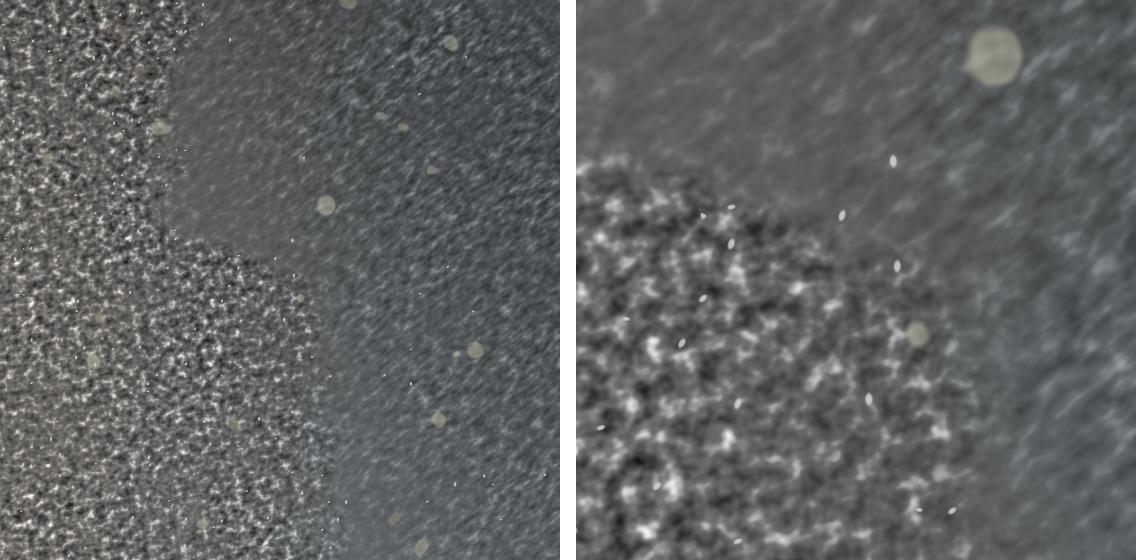
Left: the whole. Right: its middle third, enlarged.
Give the GLSL for this texture, as a three.js fragment shader.

```glsl
// Worn grey asphalt: a coarse warm side, a smooth cool side and scattered pale pebbles.
varying vec2 vUv;

const vec3 WARM_TINT = vec3(1.02, 0.995, 0.97);
const vec3 COOL_TINT = vec3(0.955, 1.0, 1.025);
const vec3 VEIN_COLOR = vec3(0.50, 0.56, 0.55);
const vec3 PEBBLE_TAN = vec3(0.60, 0.54, 0.45);
const vec3 PEBBLE_PALE = vec3(0.68, 0.70, 0.64);
const vec3 FLECK_COLOR = vec3(0.84, 0.83, 0.81);
const float STREAK_ANGLE = 0.68;
const int PEBBLE_COUNT = 22;

vec2 hash2(vec2 p) {
  vec3 q = fract(p.xyx * vec3(0.1031, 0.1030, 0.0973));
  q += dot(q, q.yzx + 33.33);
  return fract((q.xx + q.yz) * q.zy);
}

vec2 rotate(vec2 p, float angle) {
  float c = cos(angle), s = sin(angle);
  return vec2(c * p.x + s * p.y, c * p.y - s * p.x);
}

float cornerSlope(vec2 cell, vec2 offset) {
  float angle = 6.2832 * hash2(cell).x;
  return dot(vec2(cos(angle), sin(angle)), offset);
}

// Gradient noise, roughly -1 to 1
float gradientNoise(vec2 p) {
  vec2 i = floor(p), f = fract(p);
  vec2 u = f * f * f * (f * (f * 6.0 - 15.0) + 10.0);
  vec2 e = vec2(1.0, 0.0);
  float low = mix(cornerSlope(i, f), cornerSlope(i + e.xy, f - e.xy), u.x);
  float high = mix(cornerSlope(i + e.yx, f - e.yx), cornerSlope(i + e.xx, f - e.xx), u.x);
  return 1.4 * mix(low, high, u.y);
}

// Three octaves of grain, with the first one setting the main size
float grain(vec2 p, float scale) {
  return 0.52 * gradientNoise(p * scale + 17.0)
       + 0.40 * gradientNoise(p * scale * 1.9 + 53.0)
       + 0.18 * gradientNoise(p * scale * 3.6 + 91.0);
}

float segmentDistance(vec2 p, vec2 a, vec2 b) {
  vec2 ab = b - a;
  return length(p - a - ab * clamp(dot(p - a, ab) / dot(ab, ab), 0.0, 1.0));
}

// Share of coarse stone: full at the left, spreading right in the lower half
float coarseMask(vec2 p) {
  float edge = 0.29 + 0.28 * smoothstep(0.62, 0.48, p.y) + 0.05 * smoothstep(0.8, 1.0, p.y);
  float wobble = 0.05 * gradientNoise(p * 6.0) + 0.03 * gradientNoise(p * 17.0);
  return smoothstep(0.07, -0.07, p.x - edge + wobble);
}

// Small bright chips, at most one per grid cell
float flecks(vec2 p, float scale, float density) {
  vec2 cell = floor(p * scale), f = fract(p * scale);
  vec2 place = hash2(cell + 7.0), kind = hash2(cell + 131.0);
  vec2 d = rotate(f - mix(vec2(0.3), vec2(0.7), place), STREAK_ANGLE + 2.0 * (kind.y - 0.5));
  float radius = mix(0.12, 0.25, kind.y);
  float chip = smoothstep(radius, radius * 0.4, length(d * vec2(0.8, 1.4)));
  return chip * step(kind.x, density);
}

// Soft-edged round pebbles, some half sunk
vec3 addPebbles(vec3 color, vec2 p) {
  for (int i = 0; i < PEBBLE_COUNT; i++) {
    float id = float(i);
    vec2 center = hash2(vec2(id, 3.7) * 11.0);
    vec2 size = hash2(vec2(id, 8.3) * 13.0);
    vec2 look = hash2(vec2(id, 5.1) * 17.0);
    vec2 d = rotate(p - center, 3.14 * look.x) * vec2(1.0, 1.0 + 0.5 * size.y);
    float dist = length(d) + 0.003 * gradientNoise(p * 70.0 + id);
    float radius = mix(0.009, 0.021, size.x);
    float cover = smoothstep(radius, radius - 0.007, dist) * mix(0.25, 0.85, look.y);
    vec3 stone = mix(PEBBLE_TAN, PEBBLE_PALE, look.y) + 0.08 * gradientNoise(p * 90.0);
    color = mix(color, stone, cover);
  }
  return color;
}

void main() {
  vec2 p = vUv;
  float coarse = coarseMask(p);
  float patches = gradientNoise(p * 7.0 + 31.0);
  vec2 streaked = rotate(p, STREAK_ANGLE) * vec2(0.6, 1.15);

  // Relief: chunky on the coarse side, fine diagonal streaks on the smooth side
  float chunks = grain(mix(p, streaked, 0.3), 66.0);
  float streaks = grain(streaked, 62.0);
  float band = smoothstep(0.04, 0.30, p.x - 0.62 + 0.38 * p.y);
  float fineAmp = mix(0.09, 0.19, band) * (1.0 + 0.5 * patches);
  float coarseAmp = 0.37 * (1.0 + 0.4 * patches);
  float relief = mix(streaks * fineAmp, chunks * coarseAmp, coarse);
  float glints = mix(0.18 * max(streaks - 0.18, 0.0), 0.55 * max(chunks - 0.16, 0.0), coarse);

  // Broad light falls off toward the upper right
  float shade = 0.415 - 0.115 * smoothstep(0.2, 1.1, p.x * 0.6 + p.y * 0.55);
  shade += 0.012 * patches + 0.015 * gradientNoise(p * 200.0);
  float warmth = smoothstep(0.75, 0.15, p.x + 0.1 * patches);
  vec3 color = (shade + relief + glints) * mix(COOL_TINT, WARM_TINT, warmth);

  // Broken pale veins on the smooth side
  float vein = min(segmentDistance(p, vec2(0.68, 0.80), vec2(0.83, 1.0)),
                   segmentDistance(p, vec2(0.88, 0.11), vec2(1.02, 0.18)));
  float broken = smoothstep(0.0, 0.35, streaks);
  color = mix(color, VEIN_COLOR, 0.7 * broken * smoothstep(0.028, 0.0, vein));

  color = addPebbles(color, p);
  float chips = flecks(p, 62.0, mix(0.008, 0.085, coarse));
  color = mix(color, FLECK_COLOR, 0.85 * chips);
  gl_FragColor = vec4(clamp(color, 0.0, 1.0), 1.0);
}
```
